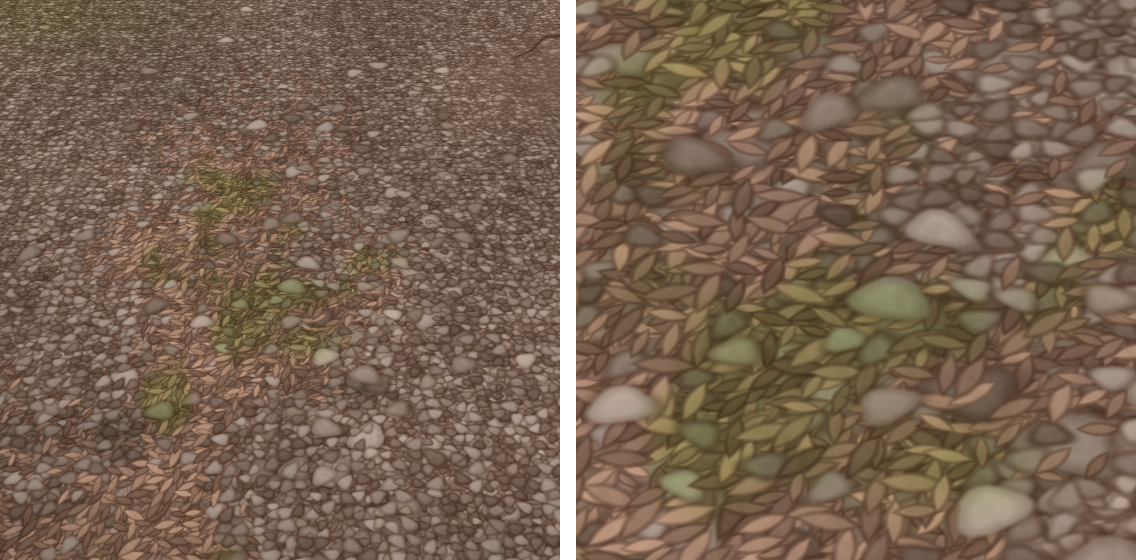
Left: the whole. Right: its middle third, enlarged.
A Shadertoy shader for this texture:

```glsl
// Gravel path with a drift of fallen leaves, seen at a slant.
// Jittered grids of pebbles and leaves are painted on a ground plane, small to
// large; masks on the canvas decide where leaves, big stones and grass lie.

const vec3 DARK_EARTH = vec3(0.28, 0.185, 0.13);
const vec3 PALE_STONE = vec3(0.65, 0.57, 0.51);
const vec3 RUST_TINT  = vec3(1.06, 0.95, 0.89);
const vec3 GREY_TINT  = vec3(0.98, 1.00, 1.04);
const vec3 GRASS_TINT = vec3(0.92, 1.03, 0.80);
const float HORIZON  = 1.7;    // canvas height of the vanishing line
const float DENSITY  = 48.0;   // grid cells across the canvas at unit depth
const float SLANT    = 1.6;    // foreshortening of the ground
const float SOFTNESS = 0.0019; // edge blur in canvas units
const float BASE_TONE = 0.72;
const float TONE_SPREAD = 0.72;
const float RIM_SHADE = 0.27;
const float GAP_SHADE = 0.42;

float hash(vec2 p) {
    return fract(sin(dot(p, vec2(127.1, 311.7))) * 43758.5453);
}

float noise(vec2 p) {
    vec2 i = floor(p), f = fract(p);
    f = f * f * (3.0 - 2.0 * f);
    return mix(mix(hash(i), hash(i + vec2(1, 0)), f.x),
               mix(hash(i + vec2(0, 1)), hash(i + vec2(1, 1)), f.x), f.y);
}

float fbm(vec2 p) {
    return 0.55 * noise(p) + 0.3 * noise(p * 2.1 + 7.3) + 0.15 * noise(p * 4.3 + 3.1);
}

// Canvas to ground plane and back
vec2 toGround(vec2 uv) {
    float depth = 1.0 / (HORIZON - uv.y);
    return DENSITY * depth * vec2(uv.x - 0.5, SLANT);
}

vec2 toCanvas(vec2 ground) {
    float depth = ground.y / (DENSITY * SLANT);
    return vec2(ground.x / (DENSITY * depth) + 0.5, HORIZON - 1.0 / depth);
}

// Diagonal drift of leaves, from the lower left to the upper middle
float leafMask(vec2 uv) {
    float off = abs(uv.x - 0.22 - 0.40 * uv.y) + 0.35 * (noise(uv * 9.0) - 0.5);
    return smoothstep(0.30, 0.08, off) * smoothstep(0.95, 0.65, uv.y);
}

// Strip of larger stones right of the leaves
float stoneMask(vec2 uv) {
    float off = abs(uv.x - 0.64 - 0.10 * uv.y);
    return smoothstep(0.32, 0.08, off) * smoothstep(0.92, 0.70, uv.y);
}

float blob(vec2 uv, vec2 center, vec2 radius) {
    vec2 q = (uv - center) / radius;
    return exp(-dot(q, q));
}

// Paints one grid of grains over the colour so far
void scatter(inout vec3 col, vec2 ground, float scale, float seed, float soft, bool large) {
    vec2 p = ground * scale, cell = floor(p);
    soft = min(soft * scale, 0.45);
    for (int j = -1; j <= 1; j++)
    for (int i = -1; i <= 1; i++) {
        vec2 id = cell + vec2(i, j), key = id + seed * 17.3;
        vec2 center = id + 0.2 + 0.6 * vec2(hash(key), hash(key + 41.7));
        vec2 place = toCanvas(center / scale);
        float h = hash(key + 5.9), pick = hash(key + 73.1), turn = hash(key + 19.4) - 0.5;
        float leaf = large ? 0.0 : step(pick, 0.9 * leafMask(place));
        float chance = large ? 0.03 + 0.25 * stoneMask(place) : 0.85;
        if (hash(key + 88.6) > chance) continue;

        // Round pebble or pointed leaf in its own turned frame
        float angle = mix(0.2 + 1.6 * turn, 0.5 + 2.2 * turn, leaf);
        float c = cos(angle), s = sin(angle);
        vec2 size = mix(vec2(0.52, 0.36), vec2(0.78, 0.27), leaf) * (0.68 + 0.55 * pick);
        vec2 d = p - center;
        vec2 q = vec2(c * d.x + s * d.y, c * d.y - s * d.x) / size;
        float wobble = 1.0 + 0.12 * sin(3.0 * atan(q.y, q.x) + 40.0 * h);
        float f = mix(length(q) * wobble, abs(q.y) + q.x * q.x, leaf);
        if (f > 3.0) continue;

        // Body tone, light from the upper left, dark rim
        float tone = BASE_TONE + TONE_SPREAD * (h - 0.5) + (large ? 0.10 : 0.0);
        tone += 0.11 * dot(d / size.x, vec2(-0.5, 0.85));
        tone -= RIM_SHADE * smoothstep(0.45, 1.0, f);
        vec3 tint = mix(mix(vec3(1), GREY_TINT, pick), RUST_TINT, leaf * (0.4 + 0.6 * h));
        vec3 body = mix(DARK_EARTH, PALE_STONE, tone) * tint;

        // Contact shadow first, then the grain itself
        col = mix(col, DARK_EARTH, GAP_SHADE * smoothstep(1.5, 0.9, f));
        float edge = (f - 1.0) * size.y;
        col = mix(col, body, smoothstep(soft, -soft, edge));
    }
}

void mainImage(out vec4 fragColor, in vec2 fragCoord) {
    vec2 uv = fragCoord / iResolution.xy;
    vec2 ground = toGround(uv);
    float depth = 1.0 / (HORIZON - uv.y);
    float soft = SOFTNESS * DENSITY * depth * (0.5 + 0.5 * SLANT * depth);

    // Soil, then grains from fine to coarse
    vec3 col = mix(DARK_EARTH, PALE_STONE, 0.25 + 0.5 * noise(ground * 3.0));
    scatter(col, ground, 1.9, 1.0, soft, false);
    scatter(col, ground, 1.0, 2.0, soft, false);
    scatter(col, ground, 1.5, 3.0, soft, false);
    scatter(col, ground, 0.55, 4.0, soft, true);
    scatter(col, ground, 1.25, 5.0, soft, false);
    scatter(col, ground, 0.62, 6.0, soft, true);

    // Bare reddish earth at the upper right, and a thin dark twig
    float bare = blob(uv, vec2(1.0, 0.86), vec2(0.13, 0.08));
    col = mix(col, vec3(0.49, 0.37, 0.30), 0.55 * bare);
    float twigY = 0.89 + 0.65 * (uv.x - 0.91) + 0.025 * (noise(uv * 35.0) - 0.5);
    float twig = smoothstep(0.0045, 0.001, abs(uv.y - twigY)) * smoothstep(0.90, 0.93, uv.x);
    col = mix(col, DARK_EARTH, 0.75 * twig);

    // Grass patches, broad shade and fine grit
    float grass = smoothstep(0.56, 0.76, fbm(uv * 8.0 + 2.7)) * leafMask(uv);
    grass = max(grass, 0.8 * blob(uv, vec2(0.05, 1.0), vec2(0.25, 0.09)));
    grass = max(grass, blob(uv, vec2(0.55, 0.39), vec2(0.06, 0.03)));
    col *= mix(vec3(1), GRASS_TINT * 0.93, grass);
    float shade = blob(uv, vec2(0.16, 0.22), vec2(0.14, 0.04))
                + blob(uv, vec2(0.64, 0.30), vec2(0.09, 0.02));
    col *= 1.0 - 0.20 * shade + 0.22 * (fbm(uv * 6.0) - 0.5);
    col += 0.035 * (noise(uv * 190.0) - 0.5);
    fragColor = vec4(clamp(col, 0.0, 1.0), 1.0);
}
```
